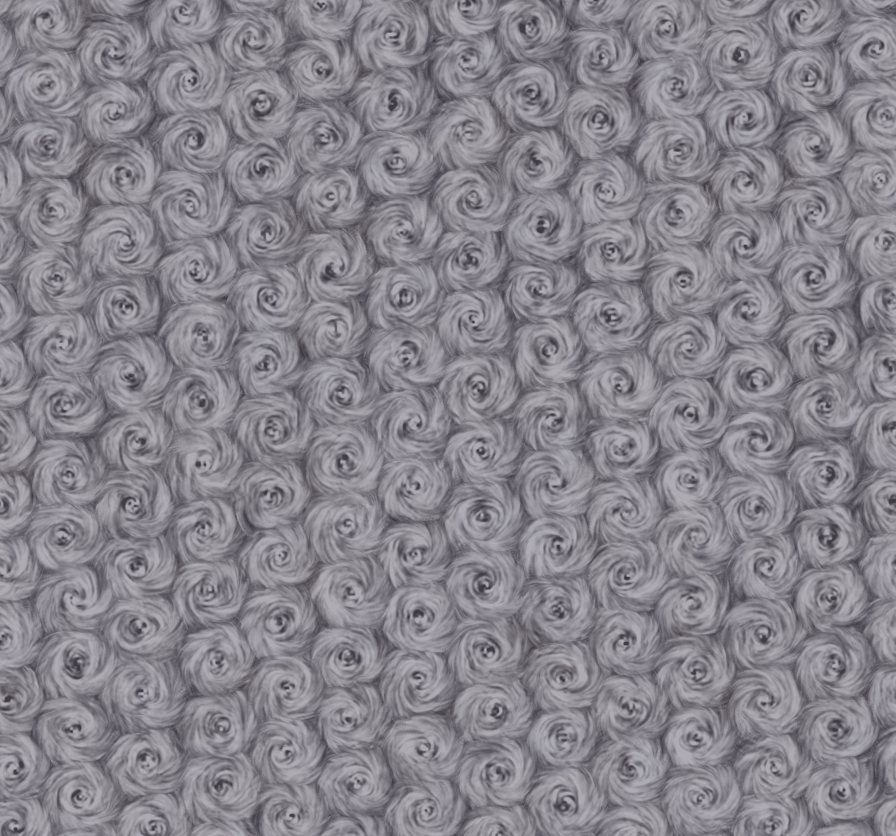
Reproduce this texture procedurally as a WebGL 2 fragment shader.

```glsl
#version 300 es
precision highp float;
// Grey plush fabric with staggered columns of swirling fur rosettes.

#define PITCH vec2(0.0772, 0.0722)   // column and row spacing, canvas width = 1
#define FIRST vec2(0.0547, 0.839)    // centre of one rosette
#define TILT 0.045                   // slant of the rows
#define JITTER 0.13                  // wandering of the centres
#define SIZE_SPREAD 0.10             // difference between rosette sizes
#define RAGGED 0.12                  // tufting of the rosette edges
#define FIBRE_ARC 0.36               // half length of a hair in radians
#define FIBRE_STEPS 6
#define FINE_HAIR 25.0
#define COARSE_TUFT 11.0

uniform vec2 u_resolution;
out vec4 fragColor;

const vec3 SHADOW = vec3(0.25, 0.23, 0.27);
const vec3 SHEEN = vec3(0.68, 0.67, 0.70);

float hash(vec2 p) {
    vec3 h = fract(vec3(p.xyx) * 0.1031);
    h += dot(h, h.yzx + 33.33);
    return fract((h.x + h.y) * h.z);
}

vec2 hash2(vec2 p) {
    return vec2(hash(p + 7.3), hash(p + 61.7));
}

float noise(vec2 p) {
    vec2 i = floor(p), f = fract(p);
    f = f * f * (3.0 - 2.0 * f);
    return mix(mix(hash(i), hash(i + vec2(1, 0)), f.x),
               mix(hash(i + vec2(0, 1)), hash(i + vec2(1, 1)), f.x), f.y);
}

mat2 turn(float a) {
    float c = cos(a), s = sin(a);
    return mat2(c, s, -s, c);
}

// Two nearest rosettes: offset (xy) and cell id (zw) of each, and their distances
void findRosettes(vec2 q, out vec4 near, out vec4 next, out vec2 reach) {
    reach = vec2(9.0);
    near = next = vec4(0.0);
    for (int i = -1; i <= 1; i++) {
        for (int j = -1; j <= 1; j++) {
            float column = floor(q.x + 0.5) + float(i);
            float stagger = 0.5 * mod(column, 2.0);
            vec2 id = vec2(column, floor(q.y - stagger + 0.5) + float(j));
            vec2 centre = id + vec2(0.0, stagger) + JITTER * (hash2(id + 100.0) - 0.5);
            vec2 d = (q - centre) * vec2(1.0, PITCH.y / PITCH.x);
            float r = length(d);
            // tufts lean along the swirl and fray the outline
            vec2 lean = turn(-5.0 * r) * d / max(r, 0.001);
            vec2 seed = 30.0 * hash2(id + 150.0) + 200.0;
            float fray = noise(lean * 3.0 + seed) + 0.6 * noise(lean * 9.0 + seed) - 0.8;
            float edge = r + RAGGED * fray - SIZE_SPREAD * (hash(id + 220.0) - 0.5);
            if (edge < reach.x) {
                reach = vec2(edge, reach.x);
                next = near;
                near = vec4(d, id);
            } else if (edge < reach.y) {
                reach.y = edge;
                next = vec4(d, id);
            }
        }
    }
}

// Noise smeared along a loose spiral: fine hairs over coarse tufts
float swirlFur(vec4 rosette) {
    vec2 d = rosette.xy, seed = 100.0 + 50.0 * hash2(rosette.zw + 400.0);
    float flare = mix(0.05, 0.5, smoothstep(0.1, 0.55, length(d)));
    flare += 1.3 * (noise(d * 5.0 + seed) - 0.5);    // hairs cross one another
    vec2 sum = vec2(0.0);
    for (int k = -FIBRE_STEPS; k <= FIBRE_STEPS; k++) {
        float a = FIBRE_ARC * float(k) / float(FIBRE_STEPS);
        vec2 p = turn(a) * d * exp(a * flare);
        sum += vec2(noise(p * FINE_HAIR + seed), noise(p * COARSE_TUFT + seed + 90.0));
    }
    return dot(sum / float(2 * FIBRE_STEPS + 1) - 0.5, vec2(1.8, 0.65));
}

void main() {
    vec2 p = gl_FragCoord.xy / u_resolution.x;
    vec2 q = turn(-TILT) * (p - FIRST) / PITCH;

    vec4 near, next;
    vec2 reach;
    findRosettes(q, near, next, reach);
    float gap = reach.y - reach.x;
    float fur = mix(swirlFur(next), swirlFur(near), 0.5 + 0.5 * smoothstep(0.0, 0.07, gap));

    // Shadows: seams, deep corners between rosettes, and the tangled heart
    vec2 d = near.xy;
    float variety = hash(near.zw + 310.0);
    float tangle = noise(d * 13.0 + 80.0 * variety + 120.0);
    float r = length(d) + 0.08 * (tangle - 0.5);
    float seam = 1.0 - smoothstep(0.0, 0.14, gap);
    float corner = smoothstep(0.42, 0.62, reach.x);
    float curl = 0.5 + 0.5 * sin(atan(d.y, d.x) - 22.0 * r + 6.283 * variety);
    float heart = smoothstep(0.27, 0.09, r) * mix(curl, tangle, 0.45);
    float body = smoothstep(0.1, 0.25, r) * smoothstep(0.5, 0.32, r);

    float tone = 0.73 + fur + 0.06 * body;
    tone -= 0.10 * seam + 0.34 * corner + (0.16 + 0.18 * variety) * heart;
    tone += 0.07 * (noise(q * 0.6 + 60.0) - 0.5) + 0.04 * (variety - 0.5);
    tone -= 0.4 * max(tone - 0.8, 0.0);              // soft highlights

    // Tone to colour, with faint cool and warm patches
    vec3 colour = mix(SHADOW, SHEEN, clamp(tone, 0.0, 1.0));
    colour += vec3(-0.008, 0.0, 0.012) * (noise(q * 1.7 + 150.0) - 0.5);
    fragColor = vec4(colour, 1.0);
}
```
